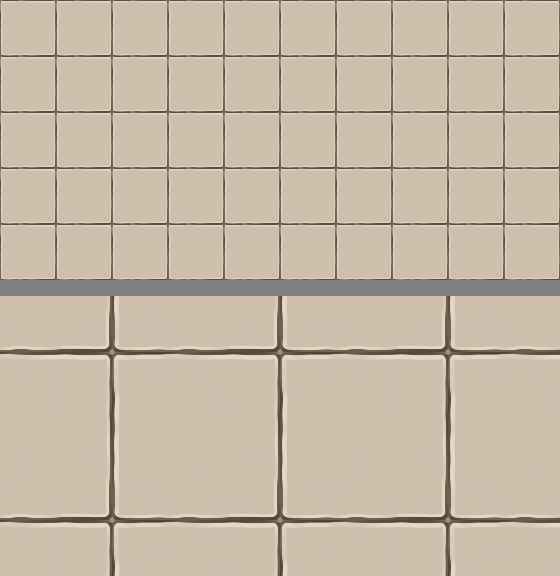
Top, the full canvas; bottom, a detail of the centre.
A WebGL 1 fragment shader for this pattern:

```glsl
precision highp float;

// Square beige ceramic tiles, ten across and five down, with thin dark joints.
// Each tile is a rounded box whose four sides are worn by periodic noise;
// a pale broken rim lines the inside and a small knot sits at each crossing.

uniform vec2 u_resolution;

const vec2 TILES = vec2(10.0, 5.0);
const float JOINT_HALF = 0.013;
const float CORNER_RADIUS = 0.035;

const vec3 FACE = vec3(0.81, 0.75, 0.68);
const vec3 RIM = vec3(0.90, 0.84, 0.77);
const vec3 JOINT_DARK = vec3(0.31, 0.25, 0.20);
const vec3 JOINT_LIGHT = vec3(0.45, 0.39, 0.33);
const vec3 KNOT = vec3(0.62, 0.56, 0.50);

float hash(vec2 p) {
  return fract(sin(dot(p, vec2(127.1, 311.7))) * 43758.5453);
}

// Value noise along a unit edge, wrapping after the given number of cells.
float edgeNoise(float t, float cells, float seed) {
  float x = t * cells;
  float i = floor(x);
  float f = smoothstep(0.0, 1.0, x - i);
  float a = hash(vec2(mod(i, cells), seed));
  float b = hash(vec2(mod(i + 1.0, cells), seed));
  return mix(a, b, f);
}

// Value noise over a tile face.
float faceNoise(vec2 p) {
  vec2 i = floor(p);
  vec2 f = smoothstep(0.0, 1.0, p - i);
  float low = mix(hash(i), hash(i + vec2(1.0, 0.0)), f.x);
  float high = mix(hash(i + vec2(0.0, 1.0)), hash(i + 1.0), f.x);
  return mix(low, high, f.y);
}

float roundedBox(vec2 p, vec2 halfSize, float radius) {
  vec2 q = abs(p) - halfSize + radius;
  return length(max(q, 0.0)) + min(max(q.x, q.y), 0.0) - radius;
}

// Coverage of the region where the signed distance is negative.
float fill(float d, float pixel) {
  return 1.0 - smoothstep(-0.5 * pixel, 0.5 * pixel, d);
}

// Wear of the nearest vertical (x) and horizontal (y) side.
vec2 sideWear(vec2 uv, float cells, float seed) {
  vec2 side = step(0.5, uv);
  return vec2(edgeNoise(uv.y, cells, seed + side.x),
              edgeNoise(uv.x, cells, seed + 2.0 + side.y));
}

void main() {
  vec2 grid = gl_FragCoord.xy / u_resolution * TILES;
  float pixel = TILES.y / u_resolution.y;
  vec2 uv = fract(grid);
  vec2 centred = uv - 0.5;

  // Worn tile outline
  vec2 inset = JOINT_HALF + 0.009 * (sideWear(uv, 11.0, 3.0) - 0.3);
  float tile = roundedBox(centred, 0.5 - inset, CORNER_RADIUS);

  // Face with faint mottling
  vec3 tileColor = FACE + 0.008 * (faceNoise(uv * 6.0) - 0.5);

  // Pale rim, broken along its length and wider at the left and top
  vec2 patches = sideWear(uv, 9.0, 17.0);
  bool nearVertical = abs(centred.x) > abs(centred.y);
  float patchiness = nearVertical ? patches.x : patches.y;
  float lit = nearVertical ? step(centred.x, 0.0) : step(0.0, centred.y);
  float rimWidth = mix(0.018, 0.027, lit);
  float rim = 1.0 - fill(tile + rimWidth, pixel);
  rim *= mix(0.45, 1.0, smoothstep(0.15, 0.6, patchiness));
  tileColor = mix(tileColor, RIM, rim);

  // Joint, with lighter worn stretches
  vec2 soil = sideWear(uv, 7.0, 29.0);
  float soilAmount = nearVertical ? soil.x : soil.y;
  vec3 jointColor = mix(JOINT_DARK, JOINT_LIGHT, soilAmount);
  vec3 color = mix(jointColor, tileColor, fill(tile, pixel));

  // Small knot at each crossing
  vec2 crossing = fract(grid + 0.5) - 0.5;
  color = mix(color, KNOT, fill(length(crossing) - 0.016, pixel));

  gl_FragColor = vec4(color, 1.0);
}
```
